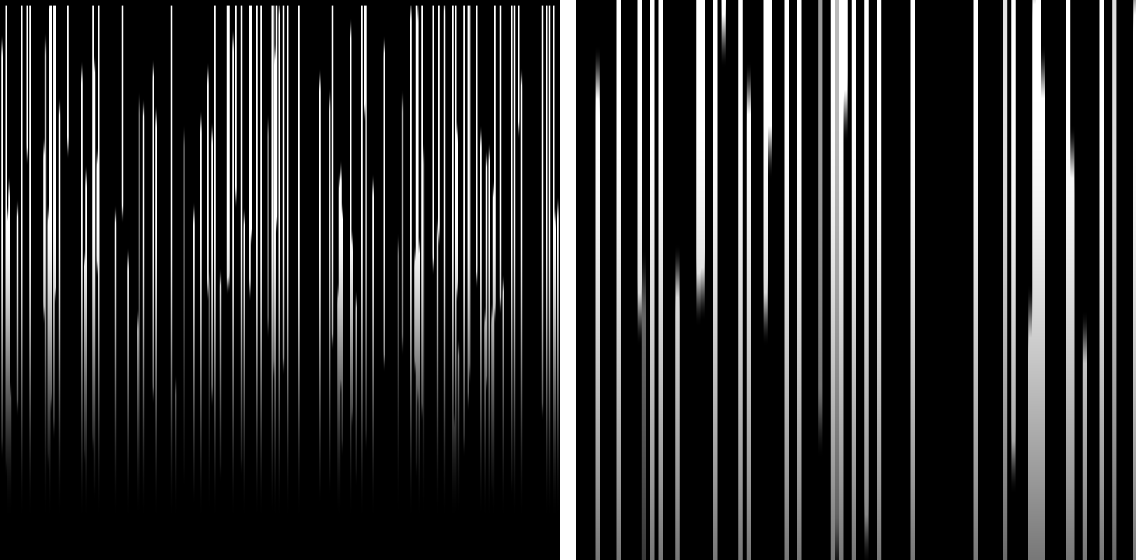
Left, the full canvas; right, a detail of the centre.
Reproduce this pattern procedurally as a WebGL 1 fragment shader.

```glsl
precision highp float;

uniform vec2 u_resolution;

#define COLUMNS 400.0
#define DENSITY 0.28
#define CENTRE_RANGE vec2(0.10, 1.10)
#define HALF_LENGTH_RANGE vec2(0.10, 0.75)
#define TIP_LENGTH 0.045
#define FADE_RANGE vec2(0.07, 0.62)
#define TOP_EDGE 0.99
#define MIN_BRIGHTNESS 0.30
#define EDGE_GAIN 1.25
#define SEED 37.0

float hash(float n) {
    n = fract(n * 0.1031);
    n *= n + 33.33;
    n *= n + n;
    return fract(n);
}

// Independent random value for one property of a column
float columnRandom(float id, float property) {
    return hash(id + SEED + property * 517.0);
}

// Brightness along a column: one streak with tapered tips, or nothing
float streak(float id, float y) {
    float present = step(columnRandom(id, 0.0), DENSITY);
    float centre = mix(CENTRE_RANGE.x, CENTRE_RANGE.y, columnRandom(id, 1.0));
    float halfLength = mix(HALF_LENGTH_RANGE.x, HALF_LENGTH_RANGE.y, columnRandom(id, 2.0));
    float tip = smoothstep(0.0, TIP_LENGTH, halfLength - abs(y - centre));
    float brightness = min(1.0, MIN_BRIGHTNESS + 4.0 * columnRandom(id, 3.0));
    return present * tip * brightness;
}

void main() {
    vec2 uv = gl_FragCoord.xy / u_resolution;
    float x = uv.x * COLUMNS;
    float halfPixel = 0.5 * COLUMNS / u_resolution.x;

    // Sum the streaks, each weighted by its share of the pixel
    float light = 0.0;
    for (int i = -2; i <= 2; i++) {
        float id = floor(x) + float(i);
        float overlap = min(x + halfPixel, id + 1.0) - max(x - halfPixel, id);
        light += streak(id, uv.y) * max(overlap, 0.0) / (2.0 * halfPixel);
    }
    light = min(1.0, light * EDGE_GAIN);

    // Fade towards the bottom and cut cleanly below the top
    light *= smoothstep(FADE_RANGE.x, FADE_RANGE.y, uv.y);
    light *= clamp((TOP_EDGE - uv.y) * u_resolution.y + 0.5, 0.0, 1.0);

    gl_FragColor = vec4(vec3(light), 1.0);
}
```
